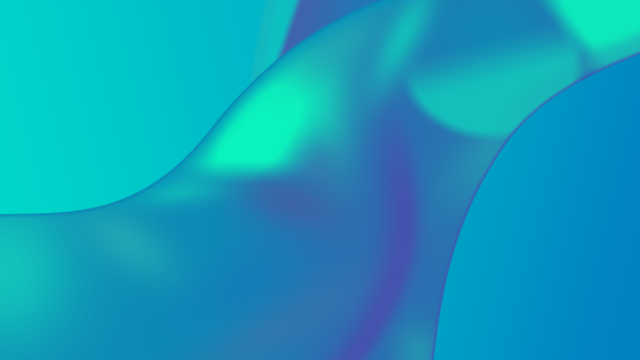
Write a Shadertoy shader that draws this background.

```glsl
// A glossy translucent ribbon sweeping across a teal and blue backdrop.
// Two Hermite curves bound the ribbon; its sheen is layered from soft
// rotated Gaussian glows, a curved violet fold and a rounded lens of light.

const vec3 GREEN  = vec3(0.04, 0.96, 0.74);
const vec3 TEAL   = vec3(0.07, 0.78, 0.73);
const vec3 MIST   = vec3(0.13, 0.66, 0.70);
const vec3 OCEAN  = vec3(0.05, 0.54, 0.71);
const vec3 BLUE   = vec3(0.16, 0.44, 0.69);
const vec3 SLATE  = vec3(0.21, 0.46, 0.68);
const vec3 VIOLET = vec3(0.29, 0.30, 0.68);

// Cubic from point a to point b with end slopes, held flat outside.
float hermite(float x, vec2 a, vec2 b, float slopeA, float slopeB) {
    float h = b.x - a.x;
    float t = clamp((x - a.x) / h, 0.0, 1.0);
    float s = 1.0 - t;
    return a.y * s * s * (1.0 + 2.0 * t) + b.y * t * t * (3.0 - 2.0 * t)
         + h * t * s * (slopeA * s - slopeB * t);
}

// Height of the ribbon's upper edge at x.
float upperEdge(float x) {
    vec2 bend = vec2(0.579, 0.634), end = vec2(1.053, 1.0);
    float y = x < bend.x ? hermite(x, vec2(0.0, 0.405), bend, 0.02, 1.25)
                         : hermite(x, bend, end, 1.3, 0.4);
    return y + 0.4 * max(x - end.x, 0.0);
}

// Horizontal position of the ribbon's lower right edge at y.
float lowerEdge(float y) {
    vec2 bend = vec2(0.52, 1.354), end = vec2(0.85, 1.778);
    float x = y < bend.x ? hermite(y, vec2(0.0, 1.204), bend, 0.12, 0.58)
                         : hermite(y, bend, end, 0.58, 2.6);
    return x + 2.6 * max(y - end.x, 0.0);
}

// Centre line of the violet fold at y.
float foldLine(float y) {
    vec2 bend = vec2(0.38, 1.128);
    return y < bend.x ? hermite(y, vec2(0.0, 0.98), bend, 0.75, 0.0)
                      : hermite(y, bend, vec2(0.8, 1.075), 0.0, -0.1);
}

float bell(float x, float width) {
    return exp(-x * x / (width * width));
}

// Rotated elliptical Gaussian.
float glow(vec2 p, vec2 centre, vec2 radius, float angle) {
    float c = cos(angle), s = sin(angle);
    vec2 q = mat2(c, -s, s, c) * (p - centre) / radius;
    return exp(-dot(q, q));
}

vec3 backdrop(vec2 p, float aa) {
    vec3 left = mix(vec3(0.0, 0.84, 0.79), vec3(0.0, 0.71, 0.79),
                    smoothstep(-0.1, 0.95, p.x + 0.25 * (p.y - 0.5)));
    vec3 right = mix(vec3(0.0, 0.63, 0.77), vec3(0.0, 0.51, 0.76),
                     smoothstep(1.2, 1.85, p.x - 0.25 * (p.y - 0.4)));
    // Far loop of the ribbon: a pale border, then a violet-blue body.
    float drop = 1.0 - p.y;
    float border = p.x - (0.738 - 0.26 * drop + 0.3 * drop * drop);
    float body = p.x - (0.828 - 0.34 * drop);
    vec3 pale = mix(vec3(0.08, 0.72, 0.74), vec3(0.05, 0.76, 0.75), bell(border - 0.055, 0.025));
    left = mix(left, pale, 0.9 * smoothstep(-0.006, 0.012, border));
    vec3 inner = mix(vec3(0.25, 0.39, 0.68), vec3(0.13, 0.47, 0.70), smoothstep(0.0, 0.2, body));
    left = mix(left, inner, smoothstep(-0.012, 0.015, body));
    return mix(left, right, smoothstep(-aa, aa, p.x - 1.12));
}

vec3 sheen(vec2 p) {
    vec3 col = mix(OCEAN, BLUE, smoothstep(0.55, 0.95, p.x));
    // Lower left glows and the grey sweep along the bottom.
    col = mix(col, TEAL, 0.95 * glow(p, vec2(0.01, 0.25), vec2(0.20, 0.23), 0.0));
    col = mix(col, MIST, 0.85 * glow(p, vec2(0.35, 0.33), vec2(0.16, 0.075), -0.6));
    col = mix(col, vec3(0.07, 0.48, 0.72), 0.6 * glow(p, vec2(0.66, 0.2), vec2(0.2, 0.1), 0.5));
    col = mix(col, SLATE, 0.7 * glow(p, vec2(0.78, 0.09), vec2(0.35, 0.07), 0.5));
    // Bright green highlight, cut softly below by a violet shadow.
    col = mix(col, MIST, 0.75 * glow(p, vec2(0.91, 0.66), vec2(0.07, 0.17), 0.15));
    col = mix(col, vec3(0.25, 0.38, 0.65), 0.85 * glow(p, vec2(0.81, 0.44), vec2(0.15, 0.07), -0.3));
    col = mix(col, TEAL, 0.7 * glow(p, vec2(0.49, 0.47), vec2(0.13, 0.04), 0.1));
    float highlight = min(1.0, 1.4 * glow(p, vec2(0.72, 0.63), vec2(0.27, 0.13), 0.9));
    col = mix(col, GREEN, highlight * smoothstep(0.48, 0.565, p.y));
    col = mix(col, SLATE, 0.6 * glow(p, vec2(0.89, 0.54), vec2(0.07, 0.07), 0.0));
    // Upper middle streaks.
    col = mix(col, MIST, 0.8 * glow(p, vec2(0.95, 0.88), vec2(0.16, 0.06), 0.7));
    col = mix(col, OCEAN, 0.85 * glow(p, vec2(1.36, 0.92), vec2(0.24, 0.17), 0.0));
    col = mix(col, MIST, 0.6 * glow(p, vec2(1.37, 0.57), vec2(0.18, 0.09), 0.8));
    // Violet fold, crisper on its right side.
    float fold = p.x - foldLine(p.y);
    float foldWidth = fold > 0.0 ? 0.04 : 0.07;
    col = mix(col, VIOLET, 0.85 * bell(fold, foldWidth) * smoothstep(0.82, 0.4, p.y));
    col = mix(col, TEAL, 0.85 * glow(p, vec2(1.12, 0.90), vec2(0.17, 0.05), 1.1));
    col = mix(col, MIST, 0.6 * glow(p, vec2(1.16, 0.02), vec2(0.06, 0.08), 0.0));
    // Lens of light, fading towards its top.
    float lens = length((p - vec2(1.366, 0.826)) / vec2(0.25, 0.21));
    float lensTop = p.y - (0.82 + 0.25 * (p.x - 1.25));
    col = mix(col, TEAL, 0.9 * smoothstep(1.07, 0.88, lens) * smoothstep(0.06, -0.09, lensTop));
    // Green far corner behind a slanted crease.
    float crease = p.x - (1.505 + 0.75 * (1.0 - p.y));
    float corner = min(1.0, 1.3 * glow(p, vec2(1.69, 0.98), vec2(0.25, 0.17), 0.3));
    return mix(col, GREEN, 0.9 * corner * smoothstep(-0.03, 0.06, crease));
}

void mainImage(out vec4 fragColor, in vec2 fragCoord) {
    vec2 p = fragCoord / iResolution.y;
    p.x *= 1.7778 * iResolution.y / iResolution.x;
    float aa = 1.0 / iResolution.y, e = 0.004;

    // Approximate distances inside each edge.
    float top = upperEdge(p.x), side = lowerEdge(p.y);
    float inTop = (top - p.y) / length(vec2(1.0, (upperEdge(p.x + e) - top) / e));
    float inSide = (side - p.x) / length(vec2(1.0, (lowerEdge(p.y + e) - side) / e));

    // Ribbon surface with tinted rims.
    vec3 ribbon = sheen(p);
    ribbon = mix(ribbon, vec3(0.02, 0.60, 0.73), 0.75 * bell(inTop, 0.035) * smoothstep(0.0, 0.6, p.x));
    ribbon = mix(ribbon, vec3(0.04, 0.50, 0.70), 0.7 * bell(inTop, 0.008));
    ribbon = mix(ribbon, MIST, 0.45 * bell(inSide - 0.03, 0.025) * smoothstep(0.5, 0.8, p.y));
    ribbon = mix(ribbon, vec3(0.24, 0.35, 0.70), 0.85 * bell(inSide, 0.007));

    float cover = smoothstep(-aa, aa, min(inTop, inSide));
    fragColor = vec4(mix(backdrop(p, aa), ribbon, cover), 1.0);
}
```
